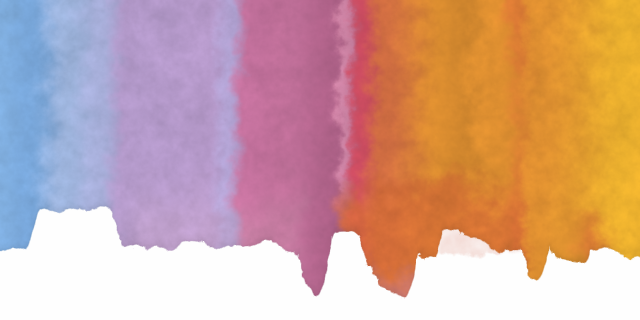
A Shadertoy shader for this background:

```glsl
#define PAPER vec3(0.995)
#define AMBER vec3(0.87, 0.56, 0.19)
#define YELLOW vec3(0.92, 0.69, 0.18)
#define RUST vec3(0.83, 0.42, 0.21)
#define ROSE vec3(0.82, 0.55, 0.68)
#define BLUSH vec3(0.80, 0.48, 0.48)
#define BLEED 0.035
#define EDGE_ROUGHNESS 0.045
#define GRAIN 0.13
#define RIM_DARKENING 0.09

float hash(vec2 p) {
    vec3 q = fract(p.xyx * 0.1031);
    q += dot(q, q.yzx + 33.33);
    return fract((q.x + q.y) * q.z);
}

float noise(vec2 p) {
    vec2 cell = floor(p), f = fract(p);
    f = f * f * (3.0 - 2.0 * f);
    return mix(mix(hash(cell), hash(cell + vec2(1, 0)), f.x),
               mix(hash(cell + vec2(0, 1)), hash(cell + vec2(1, 1)), f.x), f.y);
}

// Fractal noise centred on zero
float fbm(vec2 p) {
    float sum = 0.0, amp = 0.5;
    for (int i = 0; i < 5; i++) {
        sum += amp * (noise(p) - 0.5);
        p = mat2(1.6, 1.2, -1.2, 1.6) * p + 7.3;
        amp *= 0.5;
    }
    return sum;
}

float band(float x, float centre, float width) {
    float d = (x - centre) / width;
    return exp(-d * d);
}

// Soft-sided interval
float span(float x, float a, float b, float soft) {
    return smoothstep(a - soft, a + soft, x) - smoothstep(b - soft, b + soft, x);
}

// Height of the lower paint boundary, with hanging drips
float paintEdge(float x) {
    float edge = mix(0.228, 0.205, smoothstep(0.55, 0.6, x));
    edge += 0.118 * span(x, 0.052, 0.183, 0.011);
    edge += 0.022 * span(x, 0.28, 0.318, 0.012);
    edge += 0.02 * span(x, 0.41, 0.45, 0.02);
    edge += 0.04 * span(x, 0.517, 0.568, 0.006);
    edge += 0.075 * smoothstep(0.682, 0.692, x) * (1.0 - smoothstep(0.71, 0.81, x));
    edge += 0.018 * span(x, 0.80, 0.975, 0.02);
    // Each drip: centre, left width, right width, depth
    vec4 drips[5] = vec4[5](
        vec4(0.498, 0.030, 0.018, 0.130), vec4(0.632, 0.070, 0.020, 0.128),
        vec4(0.838, 0.024, 0.020, 0.095), vec4(0.908, 0.050, 0.015, 0.060),
        vec4(0.480, 0.040, 0.035, 0.025));
    for (int i = 0; i < 5; i++) {
        float d = x - drips[i].x;
        d /= d < 0.0 ? drips[i].y : drips[i].z;
        edge -= drips[i].w * max(0.0, 1.0 - d * d);
    }
    return edge;
}

// Horizontal run of pigments: colour and position
vec3 pigment(float x) {
    vec4 stops[12] = vec4[12](
        vec4(0.50, 0.68, 0.87, 0.000), vec4(0.47, 0.65, 0.85, 0.050),
        vec4(0.62, 0.71, 0.87, 0.100), vec4(0.66, 0.69, 0.86, 0.155),
        vec4(0.70, 0.60, 0.79, 0.195), vec4(0.71, 0.60, 0.79, 0.330),
        vec4(0.70, 0.64, 0.83, 0.358), vec4(0.76, 0.44, 0.61, 0.388),
        vec4(0.74, 0.43, 0.59, 0.450), vec4(0.68, 0.38, 0.53, 0.525),
        vec4(0.80, 0.30, 0.38, 0.562), vec4(0.82, 0.43, 0.26, 0.595));
    vec3 col = stops[0].rgb;
    for (int i = 1; i < 12; i++)
        col = mix(col, stops[i].rgb, smoothstep(stops[i - 1].w, stops[i].w, x));
    col = mix(col, AMBER, smoothstep(0.595, 0.69, x));
    return mix(col, YELLOW, smoothstep(0.84, 0.98, x));
}

void mainImage(out vec4 fragColor, in vec2 fragCoord) {
    vec2 uv = fragCoord / iResolution.xy;
    vec2 q = fragCoord / iResolution.y;
    float broad = fbm(q * 5.0), fine = fbm(q * 22.0 + 40.0);
    float x = uv.x + BLEED * (0.7 * broad + fine);
    float y = uv.y + 0.3 * broad + 0.1 * fine;

    // Vertical washes and streaks
    vec3 col = pigment(x);
    float upper = smoothstep(0.3, 0.5, y);
    col = mix(col, ROSE, 0.8 * upper * band(x, 0.539, 0.009));
    col = mix(col, RUST, 0.65 * band(x, 0.812, 0.014) * smoothstep(-0.3, 0.2, broad));
    col *= 1.0 - 0.06 * band(x, 0.72, 0.025);

    // Paler cool paint and rust blooms toward the bottom
    float low = 1.0 - smoothstep(0.2, 0.55, y);
    col = mix(col, vec3(0.80, 0.66, 0.81), 0.6 * low * span(x, 0.2, 0.36, 0.04));
    col = mix(col, ROSE, 0.6 * low * span(x, 0.37, 0.47, 0.02));
    float bloom = 1.0 - smoothstep(0.34, 0.46, y);
    col = mix(col, RUST, 0.75 * bloom * span(x, 0.53, 0.82, 0.015));
    col = mix(col, RUST, 0.7 * band(x, 0.925, 0.03) * (1.0 - smoothstep(0.24, 0.38, y)));
    col = mix(col, BLUSH, 0.8 * span(x, 0.565, 0.66, 0.01) * (1.0 - smoothstep(0.15, 0.25, y)));

    // Pigment grain and settled rim
    float height = uv.y - paintEdge(uv.x + 0.012 * fine) + EDGE_ROUGHNESS * (fine + 0.4 * broad);
    col *= 1.0 + GRAIN * (0.6 * broad + fine + 0.5 * fbm(q * 60.0));
    col *= 1.0 - RIM_DARKENING * exp(-max(height, 0.0) * 70.0);

    // Thin wash below the warm paint, then the main coat
    float washHeight = uv.y - 0.208 + 0.05 * fine;
    float wash = smoothstep(-0.006, 0.006, washHeight) * span(uv.x, 0.685, 0.815, 0.006);
    vec3 paper = mix(PAPER, vec3(0.88, 0.62, 0.56), wash * (0.25 + 0.4 * fine));
    float soft = max(fwidth(height) * 0.75, 0.001);
    fragColor = vec4(mix(paper, col, smoothstep(-soft, soft, height)), 1.0);
}
```
